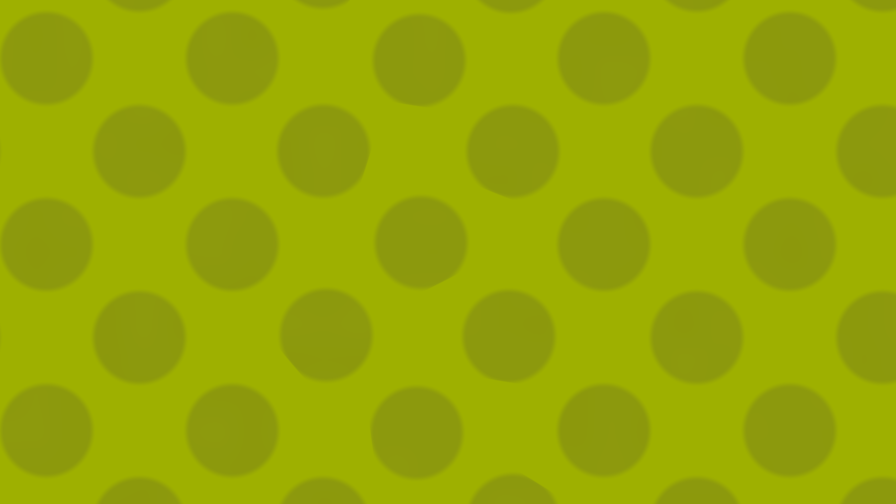
Give the GLSL for this pattern, as a WebGL 1 fragment shader.

```glsl
precision highp float;
// Staggered soft olive polka dots on lime, slightly disturbed in the middle columns.

uniform vec2 u_resolution;

// Lengths are fractions of the canvas height.
const vec3 LIME = vec3(0.62, 0.69, 0.0);
const vec3 OLIVE = vec3(0.55, 0.60, 0.05);
const vec2 PITCH = vec2(0.3687, 0.3692);
const vec2 FIRST_DOT = vec2(0.0922, 0.1458);
const float RADIUS = 0.0914;
const float EDGE_SOFTNESS = 0.0075;
const float JITTER = 0.0065;
const float SHAVE_DEPTH = 0.035;
const float TONE_VARIATION = 0.006;
const float WORN_CENTER = 0.83;
const vec2 WORN_REACH = vec2(0.22, 0.32);

vec2 hash22(vec2 p) {
    vec3 q = fract(vec3(p.xyx) * vec3(0.1031, 0.1030, 0.0973));
    q += dot(q, q.yzx + 33.33);
    return fract((q.xx + q.yz) * q.zy);
}

float valueNoise(vec2 p) {
    vec2 cell = floor(p);
    vec2 t = fract(p);
    t = t * t * (3.0 - 2.0 * t);
    float low = mix(hash22(cell).x, hash22(cell + vec2(1.0, 0.0)).x, t.x);
    float high = mix(hash22(cell + vec2(0.0, 1.0)).x, hash22(cell + 1.0).x, t.x);
    return mix(low, high, t.y);
}

// Coverage of the nearest dot in one of the two interleaved grids.
float dotLayer(vec2 p, vec2 shift, float pixel) {
    vec2 cell = floor((p - FIRST_DOT) / PITCH - shift + 0.5);
    vec2 center = FIRST_DOT + (cell + shift) * PITCH;
    float worn = 1.0 - smoothstep(WORN_REACH.x, WORN_REACH.y, abs(center.x - WORN_CENTER));

    vec2 seed = (cell + shift) * 2.0 + 17.0;
    vec2 offset = p - center - (hash22(seed) * 2.0 - 1.0) * JITTER * worn;
    float softness = max(EDGE_SOFTNESS, pixel);
    float disc = 1.0 - smoothstep(-softness, softness, length(offset) - RADIUS);

    // A shallow, crisp chord trims some of the worn dots.
    vec2 pick = hash22(seed + 41.0);
    float angle = pick.x * 6.2832;
    float chord = RADIUS * (1.0 + 0.12 * (1.0 - worn) - SHAVE_DEPTH * pick.y * worn);
    float side = dot(offset, vec2(cos(angle), sin(angle))) - chord;
    float trim = 1.0 - smoothstep(-pixel, pixel, side);
    return disc * mix(1.0, trim, worn);
}

void main() {
    vec2 p = gl_FragCoord.xy / u_resolution.y;
    float pixel = 1.0 / u_resolution.y;

    float coverage = 0.0;
    for (int i = 0; i < 2; i++) {
        coverage = max(coverage, dotLayer(p, vec2(0.5 * float(i)), pixel));
    }

    // Barely visible blotches inside the dots.
    float blotch = (valueNoise(p * 14.0 + 5.0) - 0.5) * TONE_VARIATION;
    vec3 color = mix(LIME, OLIVE + blotch, coverage);
    gl_FragColor = vec4(color, 1.0);
}
```
